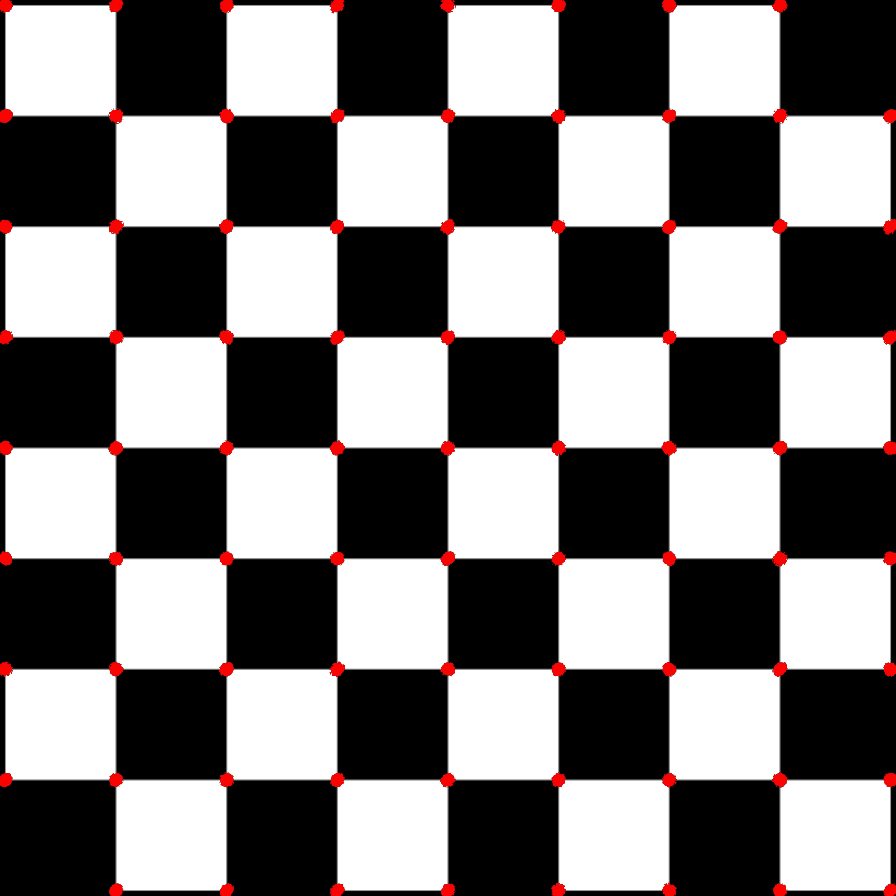
Write a Shadertoy shader that draws this pattern.

```glsl
const float CELLS = 8.0;            // squares across and down
const float CELL_SIZE = 0.1235;     // side of one square
const float SEAM_WIDTH = 0.0025;    // soft grey step between squares
const float DOT_RADIUS = 0.0079;
const float DOT_STRETCH = 0.13;     // diagonal elongation, varies per dot
const float GRAIN_SIZE = 1.0 / 512.0;
const float GRAIN_DEPTH = 0.0024;   // raggedness of the dot rim
const float RIM_WIDTH = 0.0007;
const vec3 BLACK = vec3(0.0);
const vec3 WHITE = vec3(1.0);
const vec3 RED = vec3(0.98, 0.01, 0.01);
const vec3 DARK_RED = vec3(0.48, 0.08, 0.08);

float hash(vec2 p) {
    return fract(sin(dot(p, vec2(127.1, 311.7))) * 43758.5453);
}

// Distance to the nearest grid line, with a sign that flips at every line
vec2 signedStripes(vec2 grid) {
    vec2 parity = 1.0 - 2.0 * mod(floor(grid), 2.0);
    return parity * (0.5 - abs(fract(grid) - 0.5)) * CELL_SIZE;
}

float checkerboard(vec2 grid, float pixel) {
    float halfStep = 0.5 * max(SEAM_WIDTH, pixel);
    // Border squares extend outward, then the board outline cuts them off
    vec2 stripes = signedStripes(clamp(grid, 0.5, CELLS - 0.5));
    vec2 ramp = clamp(stripes / halfStep, -1.0, 1.0);
    float white = 0.5 - 0.5 * ramp.x * ramp.y;
    vec2 outside = (abs(grid - 0.5 * CELLS) - 0.5 * CELLS) * CELL_SIZE;
    float board = 1.0 - smoothstep(-halfStep, halfStep, max(outside.x, outside.y));
    return white * board;
}

// Ragged, slightly diagonal spot around one grid node
float dotDistance(vec2 offset, vec2 node, vec2 uv) {
    float stretch = DOT_STRETCH * (1.4 * hash(node + 3.7) - 0.4);
    vec2 diagonal = vec2(offset.x + offset.y, offset.y - offset.x) * sqrt(0.5);
    diagonal *= vec2(1.0 - stretch, 1.0 + stretch);
    float wear = 0.5 + 0.5 * hash(node + 19.3);
    float grain = hash(floor(uv / GRAIN_SIZE)) - 0.5;
    return length(diagonal) - DOT_RADIUS + grain * GRAIN_DEPTH * wear;
}

void mainImage(out vec4 fragColor, in vec2 fragCoord) {
    float pixel = 1.0 / min(iResolution.x, iResolution.y);
    vec2 uv = (fragCoord - 0.5 * iResolution.xy) * pixel;
    vec2 grid = uv / CELL_SIZE + 0.5 * CELLS;

    // Squares and margin
    vec3 color = mix(BLACK, WHITE, checkerboard(grid, pixel));

    // Dots on every node except the outer corners of black squares
    vec2 node = clamp(floor(grid + 0.5), 0.0, CELLS);
    float nodeSum = node.x + node.y;
    if (nodeSum > 0.5 && nodeSum < 2.0 * CELLS - 0.5) {
        float d = dotDistance((grid - node) * CELL_SIZE, node, uv);
        float aa = 0.5 * pixel;
        vec3 dotColor = mix(RED, DARK_RED, smoothstep(-RIM_WIDTH - aa, aa, d));
        color = mix(color, dotColor, 1.0 - smoothstep(-aa, aa, d));
    }

    fragColor = vec4(color, 1.0);
}
```
